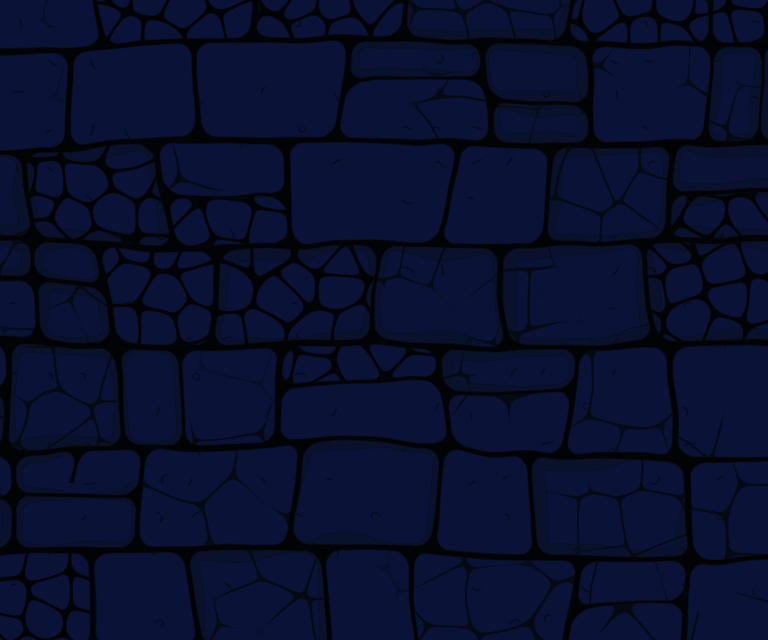
This texture is drawn by a Shadertoy shader. Its source:

```glsl
// A night-blue wall of irregular stones in wavy courses with black joints.
// Rounded blocks come from slanted row joints; some are split in two,
// others broken by smooth Voronoi cracks, then scattered with scratches.

#define COURSE_HEIGHT 0.158
#define STONE_WIDTH 0.215
#define JOINT_HALF 0.0038
#define CORNER_RADIUS 0.027
#define CRACK_HALF 0.0012
#define SCRATCH_GRID 0.055
#define STONE_COLOR vec3(0.038, 0.070, 0.220)
#define JOINT_COLOR vec3(0.008, 0.012, 0.016)
#define CRACK_COLOR vec3(0.018, 0.036, 0.065)
#define RIM_COLOR vec3(0.036, 0.068, 0.175)

float hash(vec2 p) {
    return fract(sin(dot(p, vec2(127.1, 311.7))) * 43758.5453);
}

vec2 hash2(vec2 p) {
    return vec2(hash(p), hash(p + 37.3));
}

float noise(vec2 p) {
    vec2 i = floor(p), f = fract(p);
    f = f * f * (3.0 - 2.0 * f);
    return mix(mix(hash(i), hash(i + vec2(1, 0)), f.x),
               mix(hash(i + vec2(0, 1)), hash(i + vec2(1, 1)), f.x), f.y);
}

// Antialiased line of half width w; it fades out as w reaches zero
float stroke(float d, float w) {
    float px = 0.75 / iResolution.y;
    return (1.0 - smoothstep(w - px, w + px, d)) * clamp(w / px, 0.0, 1.0);
}

// Horizontal place of an upright joint, slanted over the course height
float jointX(float i, float row, float height) {
    vec2 h = hash2(vec2(i, row * 7.0 + 3.0));
    return i + 0.5 + 0.62 * (h.x - 0.5) + 0.28 * (h.y - 0.5) * (height - 0.5);
}

// Distance to the nearest Voronoi border, with filled-in corners
float crackDistance(vec2 p, float sharpness) {
    vec2 cell = floor(p), nearest = vec2(0), toNearest = vec2(9);
    for (int k = 0; k < 9; k++) {
        vec2 c = cell + vec2(k % 3 - 1, k / 3 - 1);
        vec2 v = c + 0.1 + 0.8 * hash2(c) - p;
        if (dot(v, v) < dot(toNearest, toNearest)) { toNearest = v; nearest = c; }
    }
    float sum = 1e-9;
    for (int k = 0; k < 25; k++) {
        vec2 c = nearest + vec2(k % 5 - 2, k / 5 - 2);
        vec2 v = c + 0.1 + 0.8 * hash2(c) - p;
        vec2 across = v - toNearest;
        if (dot(across, across) > 1e-5)
            sum += exp(-sharpness * dot(0.5 * (v + toNearest), normalize(across)));
    }
    return -log(sum) / sharpness;
}

// Short arcs and small curls, at most one per grid cell
float scratches(vec2 p) {
    vec2 cell = floor(p / SCRATCH_GRID);
    vec2 h = hash2(cell + 11.0), g = hash2(cell + 71.0);
    vec2 q = p - (cell + 0.35 + 0.3 * h) * SCRATCH_GRID;
    float radius = mix(0.005, 0.07, g.x * g.x);
    float angle = 6.2832 * h.y;
    float d = abs(length(q - radius * vec2(cos(angle), sin(angle))) - radius);
    float reach = SCRATCH_GRID * mix(0.15, 0.33, h.x);
    float taper = 1.0 - smoothstep(0.3, 1.0, length(q) / reach);
    return stroke(d, 0.0012 * taper) * step(g.y, 0.34);
}

void mainImage(out vec4 fragColor, in vec2 fragCoord) {
    vec2 uv = fragCoord / iResolution.y;

    // Wavy courses
    vec2 p = uv + 0.034 * (vec2(noise(uv * 4.0 + 5.0), noise(uv * 3.6 + 40.0)) - 0.5);
    p += 0.008 * (vec2(noise(uv * 17.0), noise(uv * 17.0 + 60.0)) - 0.5);
    float y = (p.y + 0.018) / COURSE_HEIGHT;
    float row = floor(y), height = y - row;

    // Stone between two upright joints
    float x = p.x / STONE_WIDTH + 5.0 * hash(vec2(row, 9.0));
    float id = floor(x);
    if (x < jointX(id, row, height)) id -= 1.0;
    float left = jointX(id, row, height), right = jointX(id + 1.0, row, height);
    vec2 edge = vec2(min(x - left, right - x) * STONE_WIDTH,
                     min(height, 1.0 - height) * COURSE_HEIGHT);

    // Split some stones, upright only when they are wide enough
    vec2 seed = vec2(id, row), pick = hash2(seed + 21.0);
    vec2 tilt = hash2(seed + 53.0) - 0.5;
    float along = (x - left) / (right - left);
    float splitY = (height - 0.5 - 0.25 * tilt.x - 0.3 * tilt.y * (along - 0.5)) * COURSE_HEIGHT;
    float splitX = (along - 0.5 - 0.3 * tilt.y - 0.2 * tilt.x * (height - 0.5)) * (right - left) * STONE_WIDTH;
    if (pick.x < 0.24) { edge.y = min(edge.y, abs(splitY) + 0.0015); seed += 0.31 * step(0.0, splitY); }
    if (pick.y < 0.22 && right - left > 0.95) { edge.x = min(edge.x, abs(splitX) + 0.0015); seed += 0.17 * step(0.0, splitX); }
    float inside = CORNER_RADIUS - length(max(CORNER_RADIUS - edge, 0.0));

    // Worn rim on some stones
    vec2 kind = hash2(seed + 83.0);
    float rim = 0.004 + 0.022 * noise(uv * 13.0 + seed) * step(kind.y, 0.42);
    vec3 color = mix(STONE_COLOR, RIM_COLOR, stroke(inside, rim));
    color = mix(color, CRACK_COLOR, 0.5 * stroke(abs(inside - rim), 0.0008) * step(kind.y, 0.42));

    // Pebble fill, hairline cracks or a plain face
    bool pebbles = kind.x < 0.13;
    float size = pebbles ? 0.058 : mix(0.075, 0.13, kind.y);
    vec2 bent = uv + 0.016 * vec2(noise(uv * 15.0), noise(uv * 15.0 + 30.0));
    float crack = crackDistance(bent / size + 19.0 * seed, pebbles ? 13.0 : 24.0) * size;
    float wear = smoothstep(0.25, 0.65, noise(uv * 10.0 + 13.0 * seed));
    if (pebbles) color = mix(color, JOINT_COLOR, stroke(crack, 0.0021));
    else if (kind.x < 0.68) color = mix(color, CRACK_COLOR, stroke(crack, CRACK_HALF * wear * 1.3));
    color = mix(color, CRACK_COLOR, 0.8 * scratches(uv));

    // Black joints with a thin soft border
    float joint = JOINT_HALF * mix(0.65, 1.35, noise(uv * 9.0 + 17.0));
    color = mix(color, CRACK_COLOR, 0.6 * stroke(inside, joint + 0.0012));
    color = mix(color, JOINT_COLOR, stroke(inside, joint));
    fragColor = vec4(color, 1.0);
}
```
